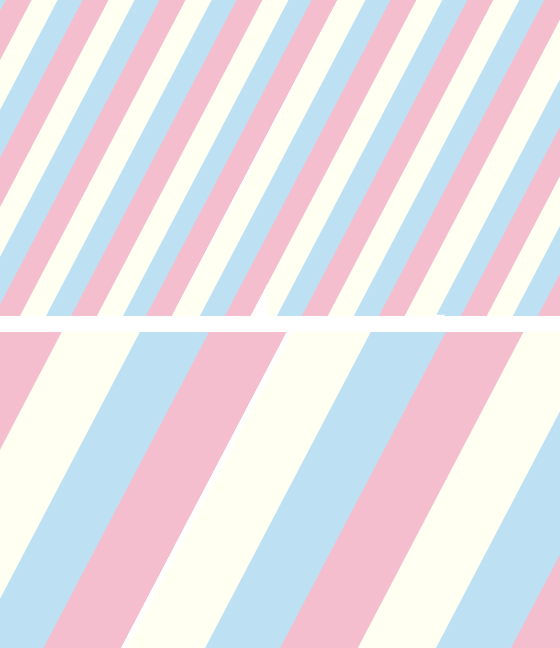
Top: the whole. Bottom: its middle third, enlarged.
This pattern is drawn by a Shadertoy shader. Its source:

```glsl
// Slanted candy stripes in cream, blue and pink, with slight misregistration and white gaps.

// Lengths are in canvas heights
const vec3 CREAM = vec3(1.0, 1.0, 0.95);
const vec3 BLUE  = vec3(0.741, 0.878, 0.949);
const vec3 PINK  = vec3(0.957, 0.745, 0.812);
const vec3 PAPER = vec3(1.0);

const float SLANT   = 0.524;    // horizontal run per unit of height
const float PERIOD  = 0.2435;   // cream + blue + pink, along x
const float CREAM_W = 0.0824;
const float BLUE_W  = 0.0792;
const float ORIGIN  = 0.1042;   // centre of a cream band at the bottom edge

const float EARLY_SHIFT = 0.0062;  // one pink band sits too far left
const float LATE_SHIFT  = 0.0162;  // bands at the lower right sit too far right
const float EARLY_CELL  = 2.0;
const float WEDGE_CELL  = 3.0;
const float LATE_CELL   = 5.0;

const float WEDGE_SEAM = 0.845;
const vec2  NOTCH      = vec2(1.766, 0.780);
const vec2  NICK_X     = vec2(1.377, 1.407);
const float NICK_H     = 0.004;

// Coverage of a pixel from a signed distance, positive inside
float cover(float d) {
    return clamp(0.5 + d * iResolution.y, 0.0, 1.0);
}

// Perpendicular distance for an offset measured along x
float across(float offset) {
    return offset / length(vec2(1.0, SLANT));
}

float cellCentre(float cell) {
    return ORIGIN + cell * PERIOD;
}

// Offsets change only inside flat bands, so the jumps stay hidden
float misregister(float s) {
    float earlyEnd = cellCentre(EARLY_CELL);
    float earlyStart = earlyEnd - PERIOD + 0.5 * (CREAM_W + BLUE_W);
    float early = step(earlyStart, s) * (1.0 - step(earlyEnd, s));
    float late = step(cellCentre(LATE_CELL), s);
    return s + EARLY_SHIFT * early - LATE_SHIFT * late;
}

// Each cell runs from the middle of one cream band to the next
vec3 stripes(float s) {
    float x = mod(s - ORIGIN, PERIOD);
    float blueStart = 0.5 * CREAM_W;
    vec3 color = mix(CREAM, BLUE, cover(across(x - blueStart)));
    color = mix(color, PINK, cover(across(x - blueStart - BLUE_W)));
    return mix(color, CREAM, cover(across(x - PERIOD + blueStart)));
}

// White paper left bare where the bands fail to meet
float bareGaps(vec2 p, float s) {
    float halfCream = 0.5 * CREAM_W;

    // Thin tapering sliver beside the early pink band
    float sliverStart = cellCentre(EARLY_CELL) - halfCream - EARLY_SHIFT;
    float sliverWidth = EARLY_SHIFT * 4.0 * p.y * (1.0 - p.y);
    float sliver = across(min(s - sliverStart, sliverStart + sliverWidth - s));

    // Triangle at the bottom edge
    float wedgeStart = cellCentre(WEDGE_CELL) - halfCream;
    float wedge = min(across(s - wedgeStart), WEDGE_SEAM - p.x);

    // Small notch at the right edge
    float lateBlue = cellCentre(LATE_CELL) + halfCream + LATE_SHIFT;
    float notch = min(across(lateBlue - s), min(p.x - NOTCH.x, NOTCH.y - p.y));

    // Shallow nick at the bottom edge
    float nick = min(min(p.x - NICK_X.x, NICK_X.y - p.x), NICK_H - p.y);

    return cover(max(max(sliver, wedge), max(notch, nick)));
}

void mainImage(out vec4 fragColor, in vec2 fragCoord) {
    vec2 p = fragCoord / iResolution.y;
    float s = p.x - SLANT * p.y;
    vec3 color = stripes(misregister(s));
    fragColor = vec4(mix(color, PAPER, bareGaps(p, s)), 1.0);
}
```
